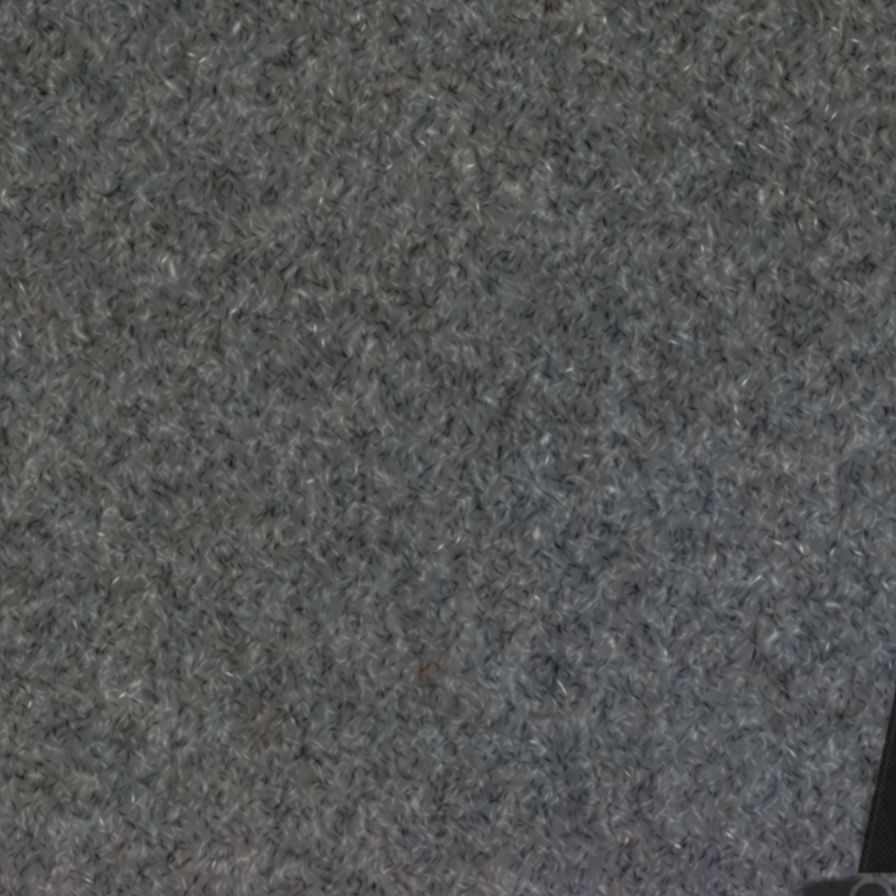
Write a three.js fragment shader that draws this texture.

```glsl
varying vec2 vUv;

vec4 hash4(vec2 cell) {
  vec4 p = fract(cell.xyxy * vec4(0.1031, 0.1030, 0.0973, 0.1099));
  p += dot(p, p.wzxy + 33.33);
  return fract((p.xxyz + p.yzzw) * p.zywx);
}

// Cellular noise: each cell holds one soft, light or dark, mostly upright fibre
float fibres(vec2 uv, float cells, float seed) {
  vec2 p = uv * cells;
  vec2 home = floor(p);
  float sum = 0.0;
  for (int j = -1; j <= 1; j++) {
    for (int i = -1; i <= 1; i++) {
      vec2 cell = home + vec2(float(i), float(j));
      vec4 h = hash4(cell + seed);
      vec2 d = p - cell - 0.2 - 0.6 * h.xy;
      float angle = 1.65 + (h.z - 0.5) * 2.5;
      vec2 dir = vec2(cos(angle), sin(angle));
      float along = dot(d, dir) / 0.43;
      float across = (d.x * dir.y - d.y * dir.x) / 0.18;
      float tone = h.w * 2.0 - 1.0 + 1.2 * step(0.996, h.w);
      sum += tone * exp(-0.5 * (along * along + across * across));
    }
  }
  return sum;
}

// Broad, slow drift of layered sines
float drift(vec2 p) {
  return (sin(p.x * 7.0 + 2.0 * sin(p.y * 5.0)) + sin(p.y * 9.0 - p.x * 4.0 + 1.3)
        + sin(p.x * 17.0 + p.y * 13.0 + 2.0 * sin(p.x * 6.0))) / 3.0;
}

float inside(float distance, float blur) {
  return 1.0 - smoothstep(-blur, blur, distance);
}

void main() {
  vec2 uv = vUv;

  // Felt: matted fibres at several scales
  vec2 bent = uv + 0.002 * sin(uv.yx * vec2(83.0, 71.0));
  float nap = 0.105 * fibres(bent, 78.0, 11.0)
            + 0.125 * fibres(bent, 137.0, 57.0)
            + 0.05 * fibres(bent, 36.0, 93.0);
  float light = 0.331 + nap + 0.008 * drift(uv) + 0.024 * (0.5 - uv.y);
  vec3 color = light * vec3(1.0, 1.01, 0.98);

  // Tints: faint mottling, cool lower right, warm lower edge
  color += vec3(0.012, -0.003, -0.012) * fibres(uv, 27.0, 131.0);
  float cool = smoothstep(0.75, 0.1, length((uv - vec2(0.87, 0.2)) * vec2(1.0, 0.9)));
  color += vec3(-0.006, 0.0, 0.022) * cool;
  color += vec3(0.012, -0.002, 0.006) * smoothstep(0.16, 0.0, uv.y);

  // Dark strap in the lower right corner, with its shadow and rim
  float side = (0.957 + 0.209 * (uv.y - 0.026) - uv.x) * 0.98;
  float strap = max(side, 0.026 - uv.y);
  color *= 1.0 - 0.25 * inside(strap - 0.004, 0.008);
  float weave = sin(uv.x * 900.0) * sin(uv.y * 800.0);
  float rim = inside(abs(side + 0.007) - 0.001, 0.003);
  vec3 strapColor = vec3(0.105, 0.107, 0.105) + 0.015 * weave + 0.06 * rim + 0.15 * nap;
  color = mix(color, strapColor, inside(strap, 0.002));

  // Shadow and grey ring under the strap
  float shadow = (length((uv - vec2(0.945, 0.004)) / vec2(0.055, 0.016)) - 1.0) * 0.016;
  color = mix(color, vec3(0.12, 0.125, 0.125), 0.85 * inside(shadow, 0.005));
  float ring = abs(length(uv - vec2(0.973, -0.004)) - 0.022) - 0.003;
  color = mix(color, vec3(0.33, 0.335, 0.34) + 0.5 * nap, 0.8 * inside(ring, 0.002));

  gl_FragColor = vec4(clamp(color, 0.0, 1.0), 1.0);
}
```
